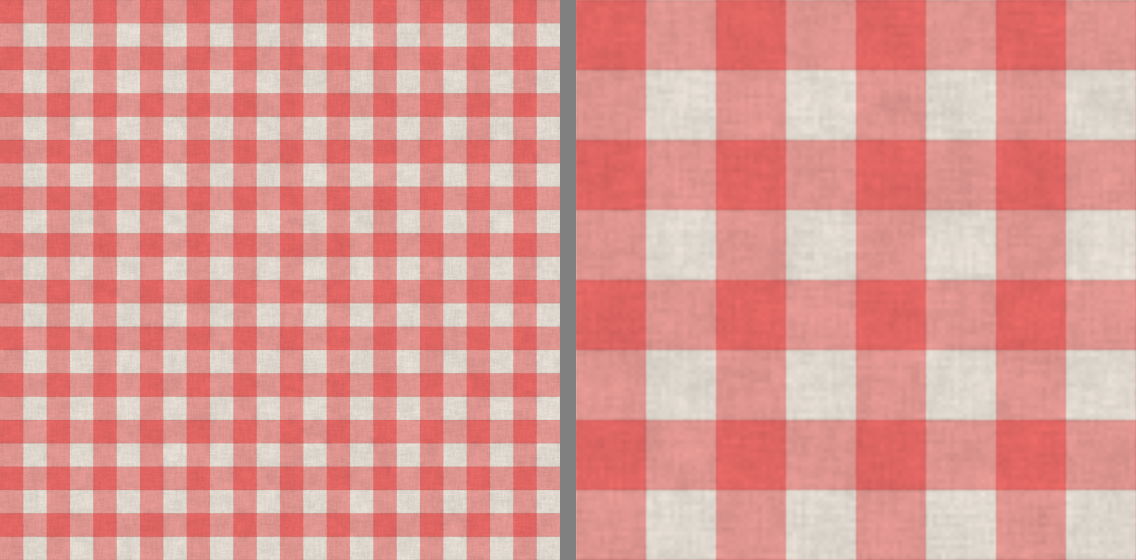
Left, the full canvas; right, a detail of the centre.
This pattern is drawn by a WebGL 2 fragment shader. Its source:

```glsl
#version 300 es
precision highp float;
// Red and cream gingham check on softly woven cotton, tiling without a seam.

uniform vec2 u_resolution;
out vec4 fragColor;

const float REPEATS = 12.0;            // checks across and down
const vec3 CREAM = vec3(0.872, 0.842, 0.804);
const vec3 ROSE = vec3(0.870, 0.580, 0.560);
const vec3 RED = vec3(0.876, 0.398, 0.387);
const float EDGE_SOFTNESS = 0.010;     // in repeats
const float SEAM_WIDTH = 0.016;        // in repeats
const float SEAM_DARKNESS = 0.045;
const float THREADS = 384.0;           // threads across the canvas
const float STREAK_CELLS = 72.0;       // slubs along each thread
const float THREAD_STRENGTH = 0.042;
const float GRAIN_STRENGTH = 0.022;
const float CLOUD_CELLS = 48.0;
const float CLOUD_STRENGTH = 0.022;

// Integer hash of a lattice point, 0 to 1
float hash(vec2 cell, uint seed) {
    uvec2 q = uvec2(cell);
    uint h = q.x * 1597u + q.y * 51749u + seed * 7919u;
    h = h * 747796u + 28913u;
    h = (h ^ (h >> 15)) * 739397u;
    h = (h ^ (h >> 13)) * 277803u;
    h ^= h >> 16;
    return float(h & 65535u) / 65535.0;
}

// Value noise wrapping after a whole number of cells, -1 to 1
float wrapNoise(vec2 uv, vec2 cells, uint seed) {
    vec2 p = uv * cells;
    vec2 i = floor(p);
    vec2 f = p - i;
    f = f * f * (3.0 - 2.0 * f);
    vec2 a = mod(i, cells);
    vec2 b = mod(i + 1.0, cells);
    float low = mix(hash(a, seed), hash(vec2(b.x, a.y), seed), f.x);
    float high = mix(hash(vec2(a.x, b.y), seed), hash(b, seed), f.x);
    return 2.0 * mix(low, high, f.y) - 1.0;
}

// Signed distance to a stripe filling the first half of each repeat
float stripeDistance(float x) {
    return 0.25 - abs(fract(x + 0.25) - 0.5);
}

void main() {
    vec2 uv = gl_FragCoord.xy / u_resolution;
    vec2 pixel = REPEATS / u_resolution;

    // Stripes: columns start at the left edge, rows at the top edge
    vec2 d = vec2(stripeDistance(uv.x * REPEATS),
                  stripeDistance((1.0 - uv.y) * REPEATS));
    vec2 soft = max(vec2(EDGE_SOFTNESS), 0.6 * pixel);
    vec2 stripe = smoothstep(-soft, soft, d);

    // Overlapping stripes deepen from cream through rose to red
    float dye = stripe.x + stripe.y;
    vec3 color = mix(CREAM, ROSE, min(dye, 1.0));
    color = mix(color, RED, max(dye - 1.0, 0.0));

    // Fine shadow where stripes meet, stronger along the rows
    vec2 seam = exp(-pow(d / max(vec2(SEAM_WIDTH), 0.5 * pixel), vec2(2.0)));
    color *= 1.0 - SEAM_DARKNESS * (seam.y + 0.25 * seam.x);

    // Weave: slubbed warp and weft, fine grain, broad mottling
    float warp = wrapNoise(uv, vec2(THREADS, STREAK_CELLS), 1u);
    float weft = wrapNoise(uv, vec2(STREAK_CELLS, THREADS), 2u);
    float grain = wrapNoise(uv, vec2(THREADS), 3u);
    float cloud = wrapNoise(uv, vec2(CLOUD_CELLS), 4u);
    float shade = 0.5 * THREAD_STRENGTH * (warp + weft)
                + GRAIN_STRENGTH * grain + CLOUD_STRENGTH * cloud;
    color *= 1.0 + shade;

    fragColor = vec4(clamp(color, 0.0, 1.0), 1.0);
}
```
